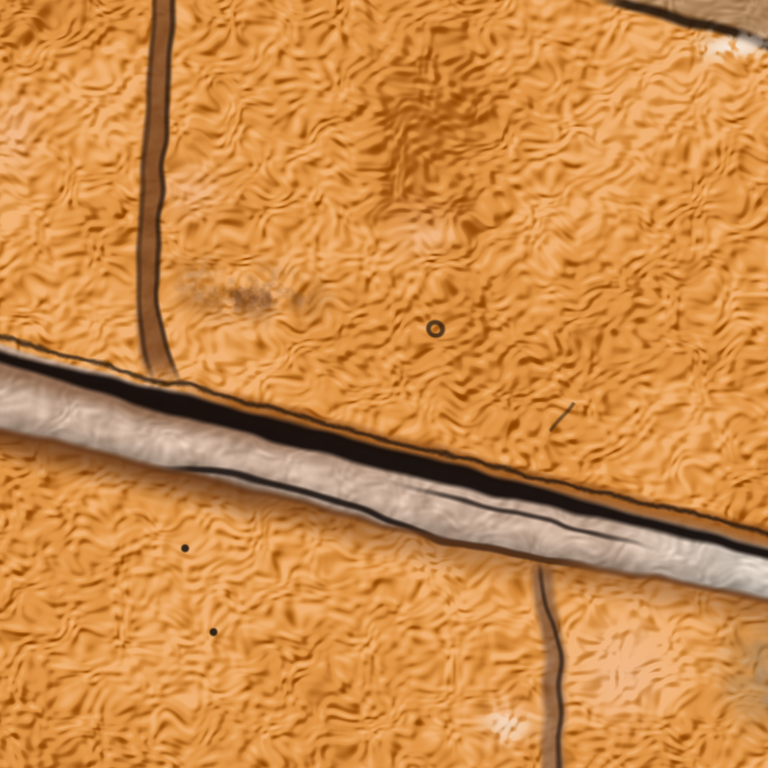
Write a WebGL 2 fragment shader that draws this texture.

```glsl
#version 300 es
precision highp float;
uniform vec2 u_resolution;
out vec4 outColor;

const vec3 OCHRE = vec3(0.70, 0.40, 0.12);
const vec3 AMBER = vec3(0.89, 0.59, 0.27);
const vec3 PEACH = vec3(0.95, 0.70, 0.45);
const vec3 MORTAR = vec3(0.79, 0.68, 0.60);
const vec3 BROWN = vec3(0.40, 0.22, 0.10);
const vec3 SOOT = vec3(0.08, 0.05, 0.04);

float hash(vec2 p) {
  return fract(sin(dot(p, vec2(127.1, 311.7))) * 43758.5453);
}

float noise(vec2 p) {
  vec2 i = floor(p), f = fract(p);
  f = f * f * (3.0 - 2.0 * f);
  return mix(mix(hash(i), hash(i + vec2(1, 0)), f.x),
             mix(hash(i + vec2(0, 1)), hash(i + vec2(1, 1)), f.x), f.y);
}

float fbm(vec2 p) {
  float sum = 0.0, amp = 0.5;
  for (int i = 0; i < 4; i++) {
    sum += amp * noise(p);
    p = mat2(1.6, 1.2, -1.2, 1.6) * p + 7.3;
    amp *= 0.5;
  }
  return sum;
}

// Difference of shifted noise, lit from the upper left
float emboss(vec2 p, vec2 shift) {
  return noise(p) - noise(p + shift);
}

float band(float d, float halfWidth, float soft) {
  return 1.0 - smoothstep(halfWidth - soft, halfWidth + soft, abs(d));
}

float span(float x, float a, float b, float soft) {
  return smoothstep(a - soft, a + soft, x) * (1.0 - smoothstep(b - soft, b + soft, x));
}

float blob(vec2 p, vec2 center, vec2 radius) {
  vec2 q = (p - center) / radius;
  return exp(-dot(q, q));
}

float segment(vec2 p, vec2 a, vec2 b) {
  vec2 ab = b - a;
  return length(p - a - ab * clamp(dot(p - a, ab) / dot(ab, ab), 0.0, 1.0));
}

// Mottled stone face: x is tone, y is pinkness
vec2 stoneTone(vec2 p) {
  float tone = 0.54 + 0.85 * (fbm(p * 7.0) - 0.47);
  tone -= 0.30 * blob(p, vec2(0.57, 0.86), vec2(0.10, 0.08));
  tone -= 0.32 * blob(p, vec2(0.51, 0.75), vec2(0.04, 0.06));
  tone -= 0.28 * blob(p, vec2(0.62, 0.72), vec2(0.06, 0.025));
  tone -= 0.20 * blob(p, vec2(0.05, 0.97), vec2(0.10, 0.06));
  tone += 0.16 * blob(p, vec2(0.40, 0.66), vec2(0.16, 0.07));
  float pink = blob(p, vec2(0.55, 0.70), vec2(0.04, 0.035))
    + blob(p, vec2(0.02, 0.83), vec2(0.03, 0.05)) + blob(p, vec2(0.25, 0.75), vec2(0.04))
    + blob(p, vec2(0.81, 0.12), vec2(0.06, 0.07)) + blob(p, vec2(0.66, 0.06), vec2(0.035));
  return vec2(tone + 0.25 * pink, pink);
}

void main() {
  vec2 uv = gl_FragCoord.xy / u_resolution;
  vec2 warp = vec2(noise(uv * 28.0), noise(uv * 28.0 + 19.0)) - 0.5;
  vec2 p = uv + warp * 0.006;
  float grain = emboss(uv * vec2(95, 125) + warp * 3.0, vec2(-0.45, 0.6))
    + 0.5 * emboss(uv * 55.0, vec2(-0.4, 0.5));
  float rough = fbm(uv * 38.0);

  // Stone
  vec2 stone = stoneTone(uv);
  float tone = stone.x + grain * 0.62;
  vec3 col = mix(OCHRE, AMBER, smoothstep(-0.05, 0.5, tone));
  col = mix(col, PEACH, smoothstep(0.45, 0.95, tone));
  col += vec3(0.0, 0.02, 0.07) * stone.y + min(grain, 0.0) * 0.16;

  // Smudges, pits and a short crack
  float smudge = blob(uv, vec2(0.35, 0.615), vec2(0.06, 0.025))
    + 0.7 * blob(uv, vec2(0.28, 0.63), vec2(0.05, 0.03));
  col = mix(col, BROWN, smudge * smoothstep(0.3, 0.7, rough) * 0.75);
  col = mix(col, vec3(0.55, 0.48, 0.40), 0.8 * blob(uv, vec2(1.0, 0.13), vec2(0.05, 0.06)) * rough * 1.6);
  float pits = band(length(uv - vec2(0.241, 0.286)), 0.005, 0.002)
    + band(length(uv - vec2(0.278, 0.177)), 0.005, 0.002)
    + 0.8 * band(length(p - vec2(0.569, 0.574)) - 0.009, 0.003, 0.002)
    + 0.6 * band(segment(p, vec2(0.72, 0.44), vec2(0.745, 0.475)), 0.002, 0.002);
  col = mix(col, SOOT, min(pits, 1.0) * 0.85);

  // Upright joints
  float low = max(0.62 - uv.y, 0.0);
  float leftD = p.x - 0.192 - 0.07 * max(uv.y - 0.67, 0.0) - 1.6 * low * low;
  float leftOn = smoothstep(0.49, 0.54, uv.y);
  float joint = band(leftD, 0.014 + low * 0.06, 0.006) * leftOn;
  col = mix(col, mix(BROWN, vec3(0.58, 0.37, 0.21), rough), joint * 0.88);
  float rims = band(leftD - 0.012 - low * 0.08, 0.003, 0.003) + 0.7 * band(leftD + 0.012, 0.003, 0.003);
  col = mix(col, SOOT, rims * leftOn * 0.65);
  float rightD = p.x - 0.721 + 0.014 * smoothstep(0.13, 0.25, uv.y);
  float rightOn = 1.0 - smoothstep(0.25, 0.275, uv.y);
  col = mix(col, mix(BROWN, MORTAR, rough * 0.65), band(rightD, 0.014, 0.007) * rightOn * 0.8);
  col = mix(col, SOOT, band(rightD - 0.008 + 0.1 * max(uv.y - 0.15, 0.0), 0.003, 0.003) * rightOn * 0.6);

  // Slanting mortar bed and the shade under it
  float top = p.y - (0.551 - 0.27 * uv.x + 0.016 * uv.x * uv.x);
  float bottom = p.y - (0.44 - 0.236 * uv.x + 0.015 * uv.x * uv.x
    - 0.012 * exp(-pow((uv.x - 0.6) / 0.2, 2.0)));
  float under = smoothstep(-0.055, 0.0, bottom) * (1.0 - smoothstep(0.0, 0.01, bottom));
  col = mix(col, BROWN, under * mix(0.85, 0.45, smoothstep(0.25, 0.55, uv.x)));
  float bed = smoothstep(-0.003, 0.003, bottom) * (1.0 - smoothstep(-0.004, 0.004, top));
  vec3 bedCol = mix(MORTAR, vec3(0.84, 0.79, 0.74), smoothstep(0.75, 1.0, uv.x));
  bedCol += grain * 0.12 + (rough - 0.47) * 0.22;
  bedCol *= mix(0.76, 1.0, smoothstep(0.0, 0.035, bottom));
  col = mix(col, bedCol, bed);

  // Dark gap, amber lip and thin seams
  float gapWidth = 0.007 + 0.008 * span(uv.x, 0.12, 0.72, 0.15);
  col = mix(col, BROWN, band(top + 0.028, 0.018, 0.014) * 0.55 * (1.0 - smoothstep(0.2, 0.6, uv.x)));
  col = mix(col, vec3(0.60, 0.34, 0.12), band(top - 0.004, 0.013, 0.006) * smoothstep(0.2, 0.32, uv.x) * 0.8);
  col = mix(col, SOOT, band(top + 0.016, gapWidth, 0.005) * 0.96);
  col = mix(col, SOOT, band(top - 0.009 + (rough - 0.5) * 0.012, 0.003, 0.003) * 0.7);
  col = mix(col, SOOT, band(top + 0.046, 0.003, 0.003) * span(uv.x, 0.55, 0.82, 0.06) * 0.75);
  float seam = bottom - 0.014 * span(uv.x, 0.25, 0.52, 0.06);
  col = mix(col, SOOT, band(seam, 0.004, 0.003) * span(uv.x, 0.22, 0.75, 0.04) * 0.85);
  col = mix(col, BROWN, band(bottom, 0.004, 0.004) * 0.7);

  // Corner joint with chalky flecks
  float corner = p.y - (1.0 - 0.28 * (uv.x - 0.8));
  float cornerOn = smoothstep(0.76, 0.82, uv.x);
  col = mix(col, vec3(0.68, 0.52, 0.36) + grain * 0.15, smoothstep(0.0, 0.012, corner) * cornerOn);
  col = mix(col, SOOT, band(corner, 0.007, 0.005) * cornerOn * 0.85);
  float fleck = blob(uv, vec2(0.955, 0.938), vec2(0.045, 0.018)) + 0.6 * blob(uv, vec2(0.66, 0.06), vec2(0.03));
  col = mix(col, vec3(0.96, 0.90, 0.84), fleck * smoothstep(0.42, 0.62, rough + grain * 0.3));

  outColor = vec4(clamp(col, 0.0, 1.0), 1.0);
}
```
